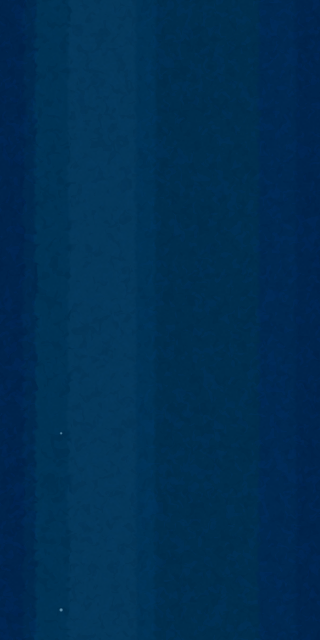
Give the GLSL for this texture, as a Shadertoy shader.

```glsl
// Dark blue surface of soft-edged vertical bands, mottled with small flecks.
// A loop blends the bands; warped value noise cuts flat flecks into two tones
// and frays the band edges. Two tiny pale specks sit in the lighter zone.

const int   BANDS = 8;
const float EDGE_BLUR = 0.007;     // softness of a band edge, in widths
const float EDGE_FRAY = 0.022;     // how far the grain shifts the edges
const float FLECK_FREQ = 58.0;     // fleck cells per canvas width
const float WARP_AMOUNT = 0.75;    // bends flecks into angular shapes
const float FLECK_SOFTNESS = 0.07;
const float FINE_GRAIN = 0.008;
const vec3  SPECK_COLOR = vec3(0.36, 0.55, 0.66);

// Left edge of each band, as a part of the width
const float BAND_START[BANDS] = float[](
    -1.0, 0.075, 0.112, 0.215, 0.425, 0.485, 0.808, 0.925);

// Main tone of each band
const vec3 BAND_COLOR[BANDS] = vec3[](
    vec3(0.000, 0.143, 0.298), vec3(0.000, 0.163, 0.308),
    vec3(0.000, 0.200, 0.335), vec3(0.016, 0.218, 0.357),
    vec3(0.000, 0.200, 0.340), vec3(0.000, 0.180, 0.305),
    vec3(0.000, 0.160, 0.315), vec3(0.000, 0.145, 0.300));

// Added to the main tone inside flecks
const vec3 DARK_FLECK = vec3(-0.004, -0.015, -0.019);
const vec3 BLUE_FLECK = vec3(0.000, 0.008, 0.032);

float hash(vec2 cell) {
    vec3 q = fract(vec3(cell.xyx) * 0.1031);
    q += dot(q, q.yzx + 33.33);
    return fract((q.x + q.y) * q.z);
}

float valueNoise(vec2 p) {
    vec2 cell = floor(p);
    vec2 f = fract(p);
    f = f * f * (3.0 - 2.0 * f);
    float low = mix(hash(cell), hash(cell + vec2(1, 0)), f.x);
    float high = mix(hash(cell + vec2(0, 1)), hash(cell + vec2(1, 1)), f.x);
    return mix(low, high, f.y);
}

// Noise bent by itself, so that its level sets look like torn chips
float chipNoise(vec2 p) {
    vec2 bend = vec2(valueNoise(p * 0.9 + 17.0), valueNoise(p * 0.9 + 61.0));
    p += WARP_AMOUNT * (2.0 * bend - 1.0);
    return 0.7 * valueNoise(p) + 0.3 * valueNoise(p * 2.1 + 9.0);
}

// 1 inside flecks where the noise exceeds the level
float fleckMask(float noise, float level) {
    return smoothstep(level - FLECK_SOFTNESS, level + FLECK_SOFTNESS, noise);
}

vec3 bandColor(float x) {
    vec3 color = BAND_COLOR[0];
    for (int i = 1; i < BANDS; i++) {
        float inside = smoothstep(-EDGE_BLUR, EDGE_BLUR, x - BAND_START[i]);
        color = mix(color, BAND_COLOR[i], inside);
    }
    return color;
}

void mainImage(out vec4 fragColor, in vec2 fragCoord) {
    // x runs from 0 to 1, y from 0 to 2
    vec2 p = fragCoord / iResolution.xy * vec2(1.0, 2.0);

    // Bands with frayed edges
    float grain = chipNoise(p * FLECK_FREQ);
    vec3 color = bandColor(p.x + EDGE_FRAY * (grain - 0.5));

    // Flecks: dark ones rule the light zone, blue ones the darker right side
    float lightZone = smoothstep(0.10, 0.14, p.x) * (1.0 - smoothstep(0.42, 0.49, p.x));
    float drift = 0.10 * (valueNoise(p * 6.0 + 40.0) - 0.5);
    float blueGrain = chipNoise(p * FLECK_FREQ * 1.1 + 130.0);
    float dark = fleckMask(1.0 - grain + drift, 0.64);
    float blue = fleckMask(blueGrain + drift, 0.63);
    color += DARK_FLECK * dark * mix(0.55, 0.9, lightZone);
    color += BLUE_FLECK * blue * mix(0.9, 0.3, lightZone);

    // Fine grain
    color += FINE_GRAIN * (valueNoise(p * 150.0) - 0.5);

    // Pale specks
    float pixel = 1.0 / iResolution.x;
    for (int i = 0; i < 2; i++) {
        float k = float(i);
        vec2 center = vec2(0.191, 0.094 + 0.552 * k);
        float radius = 0.0045 - 0.0015 * k;
        float speck = 1.0 - smoothstep(radius - pixel, radius + pixel, length(p - center));
        color = mix(color, SPECK_COLOR, speck);
    }

    fragColor = vec4(clamp(color, 0.0, 1.0), 1.0);
}
```
